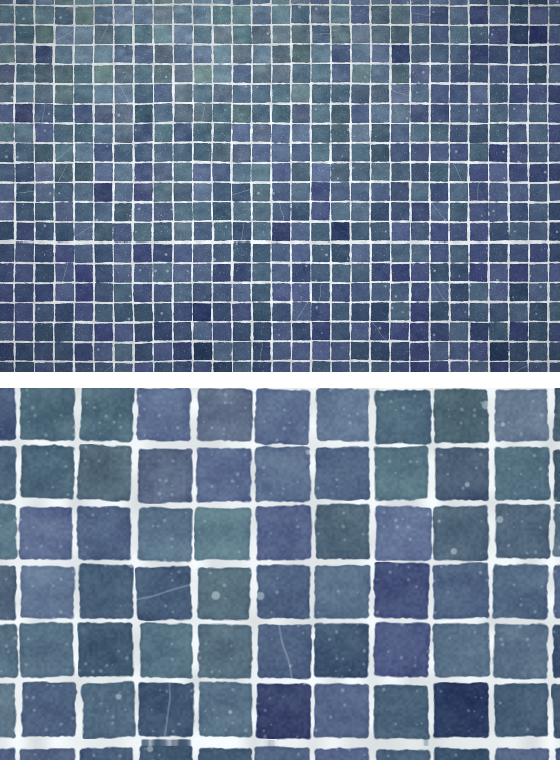
Top: the whole. Bottom: its middle third, enlarged.
Write a Shadertoy shader that draws this texture.

```glsl
float hash(vec2 p) {
    vec3 q = fract(vec3(p.xyx) * 0.1031);
    q += dot(q, q.yzx + 33.33);
    return fract((q.x + q.y) * q.z);
}

vec2 hash2(vec2 p) {
    return vec2(hash(p), hash(p + 71.7));
}

float noise(vec2 p) {
    vec2 i = floor(p), f = fract(p);
    f = f * f * (3.0 - 2.0 * f);
    return mix(mix(hash(i), hash(i + vec2(1, 0)), f.x),
               mix(hash(i + vec2(0, 1)), hash(i + vec2(1, 1)), f.x), f.y);
}

float fbm(vec2 p) {
    float sum = 0.0, amp = 0.53;
    for (int i = 0; i < 4; i++) {
        sum += amp * noise(p);
        p = mat2(1.6, 1.2, -1.2, 1.6) * p + 17.3;
        amp *= 0.5;
    }
    return sum;
}

float roundedBox(vec2 p, vec2 halfSize, float radius) {
    vec2 d = abs(p) - halfSize + radius;
    return length(max(d, 0.0)) + min(max(d.x, d.y), 0.0) - radius;
}

// Sparse pale dots of random size, one candidate per cell
float specks(vec2 p, float density, float blur) {
    vec2 cell = floor(p);
    vec2 centre = 0.3 + 0.4 * hash2(cell + 5.0);
    float radius = 0.08 + 0.2 * hash(cell + 31.0);
    float dotMask = 1.0 - smoothstep(radius - blur, radius + blur, length(fract(p) - centre));
    return dotMask * step(1.0 - density, hash(cell + 200.0));
}

void mainImage(out vec4 fragColor, in vec2 fragCoord) {
    vec2 p = fragCoord / iResolution.xy * vec2(1.5, 1.0);
    float pixel = 18.9 / iResolution.y;

    // Grid with one wider horizontal joint, offset to positive cell numbers
    vec2 g = p * 18.893 - vec2(0.74, 18.635);
    g.y += clamp(-12.0 - g.y, 0.0, 0.09);
    g += 40.0;
    vec2 warped = g + 0.07 * (vec2(noise(g * 0.35), noise(g * 0.35 + 60.0)) - 0.5);
    vec2 id = floor(warped);

    // Hand-set tile: shifted, turned and slightly uneven
    vec2 q = fract(warped) - 0.5 - 0.045 * (hash2(id + 3.0) - 0.5);
    float turn = 0.06 * (hash(id + 11.0) - 0.5);
    q += turn * vec2(-q.y, q.x);
    float wobble = 0.035 * (noise(g * 5.0) - 0.5) + 0.02 * (noise(g * 16.0) - 0.5);
    vec2 halfSize = 0.442 + 0.028 * hash2(id + 23.0);
    float d = roundedBox(q, halfSize, 0.05) + wobble;
    float soft = max(0.6 * pixel, 0.02);
    float tile = 1.0 - smoothstep(-soft, soft, d);

    // Glaze lightness: broad glow, per-tile tone, cloudy mottling and grain
    vec2 fromGlow = (p - vec2(0.5, 0.98)) * vec2(0.95, 1.25);
    float glow = exp(-2.2 * dot(fromGlow, fromGlow));
    float tone = hash(id + 47.0);
    float light = 0.20 + 0.42 * glow + 0.32 * (tone - 0.5);
    light -= 0.16 * step(0.94, hash(id + 91.0));
    light += (0.22 + 0.3 * glow) * (fbm(g * vec2(2.2, 2.8) + id * 3.7) - 0.5);
    light += 0.16 * (noise(g * 21.0) - 0.5);
    light -= 0.08 * smoothstep(-0.09, 0.0, d);
    vec3 glaze = mix(vec3(0.19, 0.25, 0.38), vec3(0.54, 0.64, 0.71), light);

    // Tiles lean to teal or to violet blue, more blue low down
    float teal = hash(id + 131.0) - 0.62 + 0.45 * glow;
    glaze += teal * vec3(-0.015, 0.035, -0.045);
    glaze += vec3(0.035, 0.015, -0.025) * glow * step(0.75, hash(id + 151.0));

    // Wear: specks, smears and hairline scratches on a few tiles
    float worn = specks(g * 9.0, 0.09, 9.0 * soft) * 0.3 + specks(g * 3.7 + 9.0, 0.025, 3.7 * soft) * 0.5;
    worn += 0.16 * glow * smoothstep(0.58, 0.8, fbm(g * vec2(1.3, 3.0)));
    float angle = 6.28 * hash(id + 171.0);
    float scratch = abs(dot(q, vec2(cos(angle), sin(angle))) + 0.05 * noise(g * 3.0));
    worn += 0.25 * (1.0 - smoothstep(0.008, 0.008 + soft, scratch)) * step(0.95, hash(id + 191.0));
    glaze = mix(glaze, vec3(0.78, 0.84, 0.86), clamp(worn, 0.0, 0.6));

    // Pale grout, patchy and a little stained near the top
    vec3 grout = vec3(0.91, 0.93, 0.94) - 0.12 * (noise(g * 3.0) - 0.3);
    grout = mix(grout, vec3(0.72, 0.74, 0.73), 0.6 * smoothstep(0.75, 1.0, p.y) * noise(g * 1.7));

    // Darker corners
    vec3 color = mix(grout, glaze, tile);
    vec2 fromCentre = (p - vec2(0.75, 0.5)) / vec2(0.75, 0.5);
    color *= 1.03 - 0.13 * pow(dot(fromCentre, fromCentre), 1.3) / 1.6;
    fragColor = vec4(clamp(color, 0.0, 1.0), 1.0);
}
```
